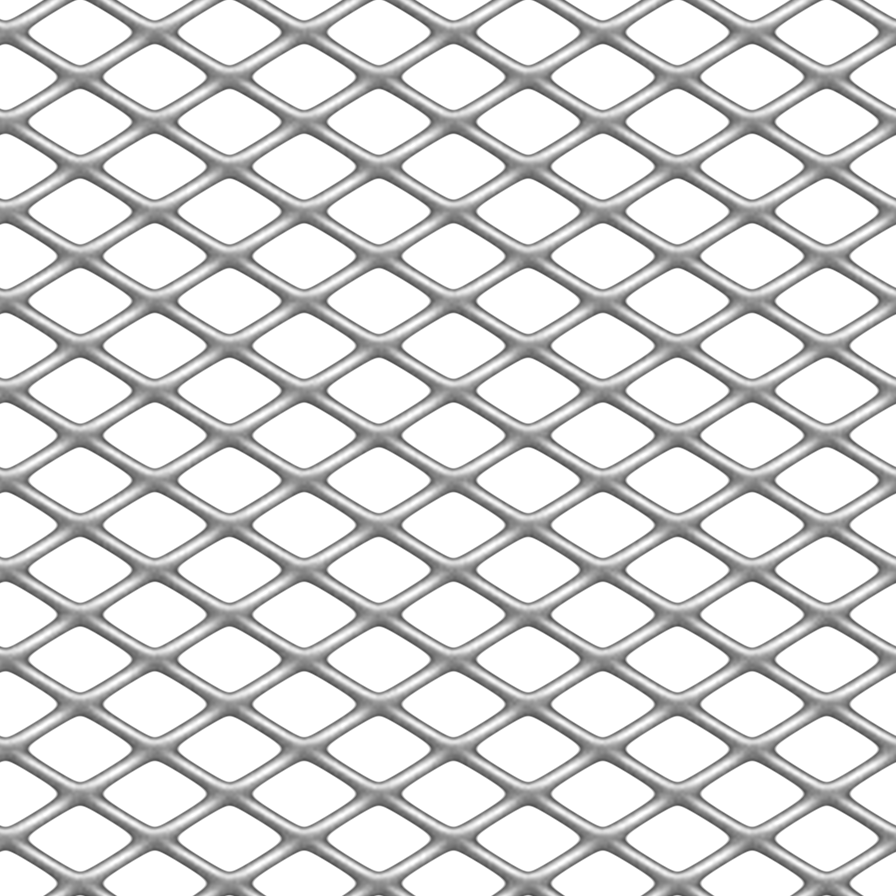
Write a three.js fragment shader that draws this texture.

```glsl
#define CELLS vec2(6.0, 10.0)
#define PHASE vec2(0.037, 0.14)
#define HOLE_SIZE 0.825
#define CORNER vec2(0.039, 0.065)
#define STRAND_HALF 0.1
#define NODE_SIZE vec2(0.125, 0.2)
#define RIM_WIDTH 0.0038
#define EDGE_BLUR 0.0011
#define GRAIN_CELLS 256.0
#define GRAIN_AMOUNT 0.07

varying vec2 vUv;

float hash(vec2 p) {
  p = mod(p, GRAIN_CELLS);
  return fract(sin(dot(p, vec2(12.9898, 78.233))) * 43758.5453);
}

// Value noise that wraps at the canvas edges
float grain(vec2 uv) {
  vec2 p = uv * GRAIN_CELLS;
  vec2 i = floor(p);
  vec2 f = fract(p);
  f = f * f * (3.0 - 2.0 * f);
  float low = mix(hash(i), hash(i + vec2(1.0, 0.0)), f.x);
  float high = mix(hash(i + vec2(0.0, 1.0)), hash(i + vec2(1.0, 1.0)), f.x);
  return mix(low, high, f.y) - 0.5;
}

float bump(float x, float center, float width) {
  float t = (x - center) / width;
  return exp(-t * t);
}

// Distance into the metal from the nearest rounded diamond hole
float metalDistance(vec2 diag) {
  vec2 d = diag - floor(diag + 0.5);
  vec2 p = 0.5 * vec2(d.x + d.y, d.x - d.y);
  vec2 rounded = sqrt(p * p + CORNER * CORNER);
  return (2.0 * (rounded.x + rounded.y) - HOLE_SIZE) / (2.0 * length(CELLS));
}

float metalShade(vec2 diag) {
  vec2 d = fract(diag) - 0.5;

  // Strands: signed position across each, positive on the upper side
  float falling = d.x / STRAND_HALF;
  float rising = -d.y / STRAND_HALF;
  float fallingShade = 0.43 + 0.53 * bump(falling, 0.28, 0.48);
  float risingShade = 0.52 + 0.48 * bump(rising, 0.08, 0.55);
  float pick = smoothstep(-0.6, 0.6, abs(rising) - abs(falling));
  float strand = mix(risingShade, fallingShade, pick);

  // Joints: bright curved ridge over a dull lower body
  vec2 n = 0.5 * vec2(d.x + d.y, d.x - d.y);
  float ridge = n.y - (length(vec2(n.x, 0.06)) - 0.06);
  float joint = mix(0.42, 0.56, smoothstep(-0.13, 0.02, n.y));
  joint += 0.36 * bump(ridge, 0.085, 0.042);
  vec2 q = n / NODE_SIZE;
  return mix(strand, joint, exp(-dot(q, q)));
}

void main() {
  vec2 cell = vUv * CELLS - PHASE;
  vec2 diag = vec2(cell.x + cell.y, cell.x - cell.y);
  float dist = metalDistance(diag);

  // Metal with darker rims and fine grain
  float shade = metalShade(diag);
  shade *= mix(0.72, 1.0, smoothstep(0.0, RIM_WIDTH, dist));
  shade += GRAIN_AMOUNT * grain(vUv);

  // White shows through the holes
  float metal = smoothstep(-EDGE_BLUR, EDGE_BLUR, dist);
  vec3 color = mix(vec3(1.0), vec3(clamp(shade, 0.0, 1.0)), metal);
  gl_FragColor = vec4(color, 1.0);
}
```
